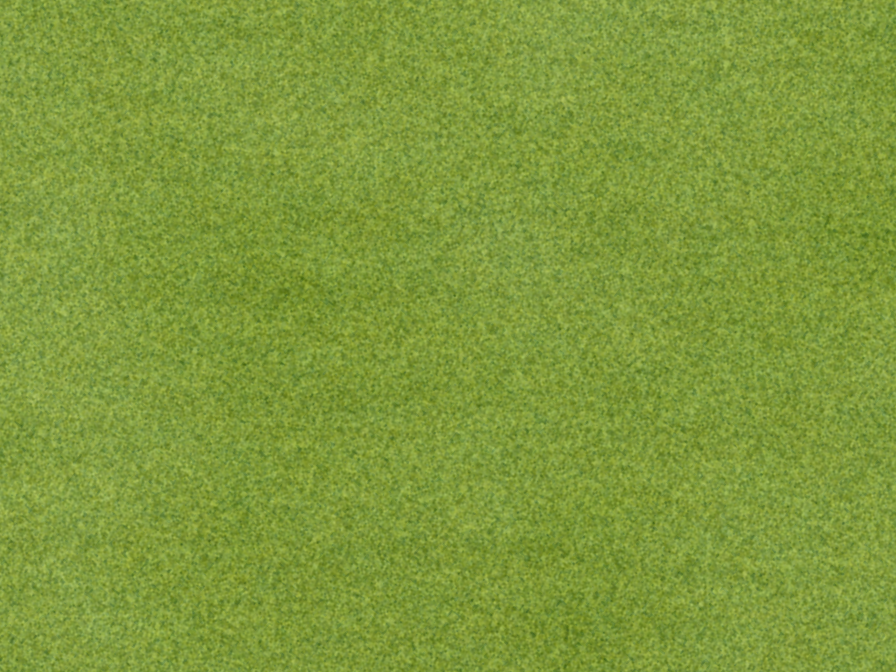
Give the GLSL for this texture, as a Shadertoy shader.

```glsl
// Closely mown lawn seen from above: very fine grain of grass tips,
// over soft pale and dark patches and faint horizontal mowing streaks.
// All of it is layered value noise from an integer hash.

float hash(ivec2 cell) {
    uvec2 q = uvec2(cell) * uvec2(1597u, 3571u);
    uint n = q.x ^ (q.y << 7) ^ (q.y * 2749u);
    n = (n ^ (n >> 15)) * 739391u;
    n = (n ^ (n >> 13)) * 277803u;
    n ^= n >> 16;
    return float(n & 65535u) / 65535.0;
}

// Smooth value noise, centred on zero
float noise(vec2 p) {
    ivec2 c = ivec2(floor(p));
    vec2 f = fract(p);
    f = f * f * (3.0 - 2.0 * f);
    float low = mix(hash(c), hash(c + ivec2(1, 0)), f.x);
    float high = mix(hash(c + ivec2(0, 1)), hash(c + ivec2(1, 1)), f.x);
    return mix(low, high, f.y) - 0.5;
}

float fbm(vec2 p) {
    float sum = 0.0, weight = 0.5;
    for (int i = 0; i < 5; i++) {
        sum += weight * noise(p);
        p = mat2(1.6, 1.2, -1.2, 1.6) * p + 17.3;
        weight *= 0.6;
    }
    return sum;
}

// Noise on a grid turned by an angle, to hide the lattice
float turned(vec2 p, float angle) {
    float c = cos(angle), s = sin(angle);
    return noise(mat2(c, s, -s, c) * p + 900.0 * angle);
}

void mainImage(out vec4 fragColor, in vec2 fragCoord) {
    vec2 p = fragCoord / iResolution.y;

    // Fine grain of grass tips, with slightly larger tufts
    float tips = turned(p * vec2(290.0, 250.0), 0.5);
    float specks = turned(p * vec2(250.0, 300.0), 1.1);
    float tufts = turned(p * 150.0, 0.8);
    float grain = 0.15 * tips + 0.12 * specks + 0.07 * tufts;

    // Broad patches and mowing streaks
    float patches = fbm(p * vec2(2.6, 3.4) + 5.0);
    float streaks = noise(p * vec2(2.5, 62.0) + 23.0) + noise(p * vec2(4.0, 27.0) + 61.0);
    float light = grain + 0.092 * patches + 0.02 * streaks;

    // Brightness, then a drift between straw yellow and blue green
    vec3 color = vec3(0.505, 0.606, 0.234) + light * vec3(1.0, 0.95, 0.72);
    float straw = turned(p * 180.0, 0.3) + 0.5 * noise(p * vec2(20.0, 34.0) + 77.0);
    color += straw * vec3(0.034, 0.0, -0.035);
    color.b += 0.07 * patches + 0.08 * turned(p * 260.0, 0.95);

    // Scattered deep green gaps between the blades
    float gaps = smoothstep(0.2, 0.42, turned(p * 200.0, 0.65));
    color += gaps * vec3(-0.07, -0.05, -0.01);

    fragColor = vec4(clamp(color, 0.0, 1.0), 1.0);
}
```
